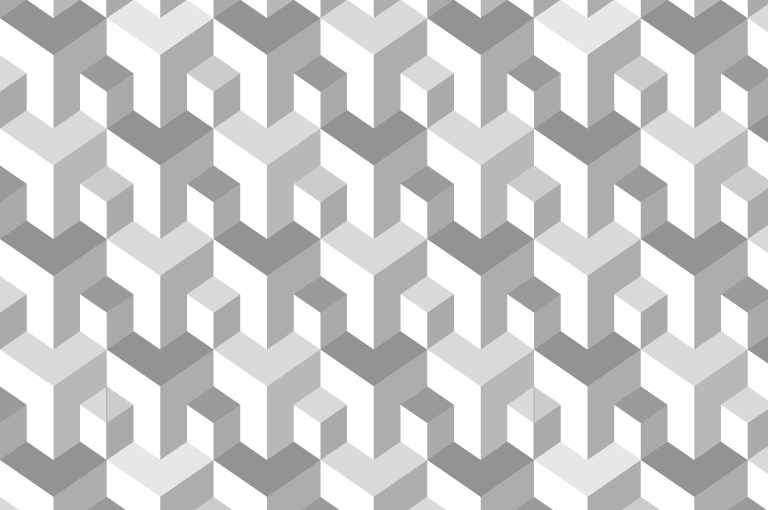
This pattern is drawn by a WebGL 1 fragment shader. Its source:

```glsl
precision highp float;
// Isometric grey blocks: stacked chevron prisms with small cubes between them.

uniform vec2 u_resolution;

// Chevron tops alternate dark and light, with an occasional paler one.
float chevronTone(float column, float row) {
  if (mod(column + row, 2.0) < 0.5) return 0.575;
  bool pale = mod(row, 4.0) < 0.5 && mod(column, 4.0) == 1.0;
  return pale ? 0.905 : 0.855;
}

// Cube tops alternate too; the light ones come in two shades.
float cubeTone(float column, float row, bool rightHalf) {
  if (mod(column + row, 2.0) < 0.5) return 0.605;
  float c = mod(column, 4.0);
  float r = mod(row, 4.0);
  bool dim = r == 1.0 || (r == 0.0 && c == 1.0)
          || (r == 3.0 && c == 0.0 && rightHalf);
  return dim ? 0.80 : 0.855;
}

// Right-hand prism faces are lighter under the light chevrons of odd rows.
float prismShade(float column, float row) {
  bool lighter = mod(row, 2.0) == 1.0 && mod(column, 2.0) == 0.0;
  return lighter ? 0.72 : 0.68;
}

// Grey level at p, with y pointing down; one repeat is 4 by 6 units.
float blocks(vec2 p) {
  float column = floor(p.x / 4.0);
  float x = p.x - 4.0 * column - 2.0;
  float side = abs(x);

  // Each vertical strip starts at the upper edge of its chevron.
  float upperEdge = side < 1.0 ? -side : side - 2.0;
  float row = floor((p.y - upperEdge) / 6.0);
  float y = p.y - 6.0 * row;

  // Chevron top, then the two tall faces below it
  if (y < 2.0 - side) return chevronTone(column, row);
  if (side < 1.0 || y < 4.0 - side) {
    return x < 0.0 ? 1.0 : prismShade(column, row);
  }

  // Small cube straddling the column boundary
  bool rightHalf = x < 0.0;
  float cubeColumn = rightHalf ? column - 1.0 : column;
  float tone = rightHalf ? 0.665 : 1.0;
  if (y < 2.0 + side) tone = cubeTone(cubeColumn, row, rightHalf);

  // Faint hairline seam through every fourth cube
  bool seamed = mod(row, 4.0) == 3.0 && mod(cubeColumn, 4.0) == 0.0;
  if (seamed && side > 1.982) tone = min(tone, 0.67);
  return tone;
}

void main() {
  // Average a 4 by 4 grid of samples to smooth the edges.
  float grey = 0.0;
  for (int i = 0; i < 4; i++) {
    for (int j = 0; j < 4; j++) {
      vec2 offset = (vec2(float(i), float(j)) - 1.5) / 4.0;
      vec2 point = (gl_FragCoord.xy + offset) / u_resolution.y;
      point.y = 1.0 - point.y;
      grey += blocks(point * vec2(19.1, 27.7) - vec2(0.0, 0.985));
    }
  }
  gl_FragColor = vec4(vec3(grey / 16.0), 1.0);
}
```
